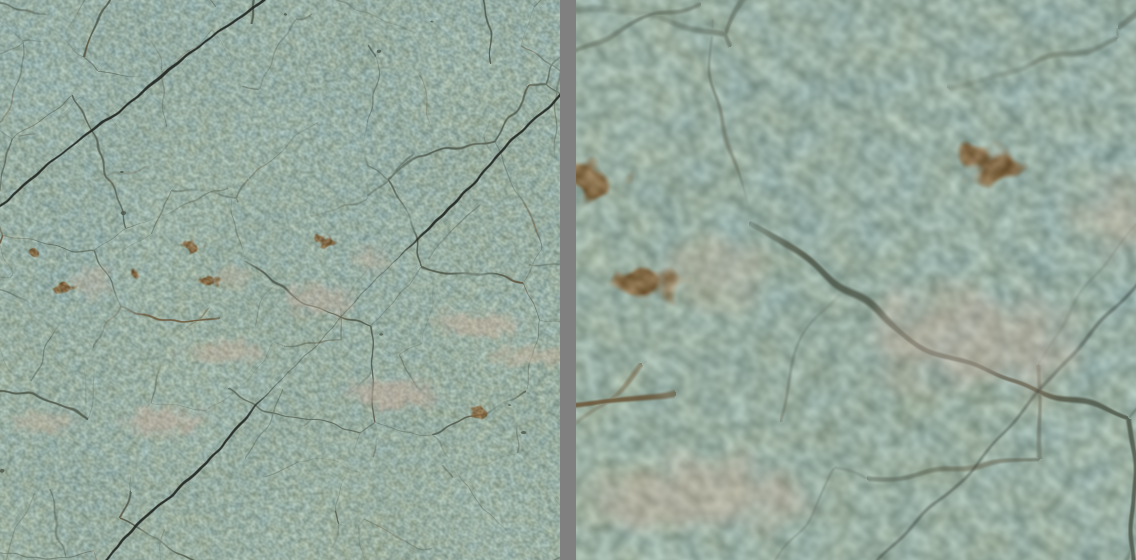
Left: the whole. Right: its middle third, enlarged.
Give the GLSL for this texture, as a WebGL 2 fragment shader.

```glsl
#version 300 es
precision highp float;
// Weathered teal plaster: grainy gradient noise under a web of hairline cracks
// (borders of warped Voronoi cells, faded edge by edge), two long diagonal
// fissures, pale horizontal stains, rust spots and dark specks.

#define BASE_COLOR   vec3(0.595, 0.680, 0.635)
#define STAIN_COLOR  vec3(0.735, 0.695, 0.610)
#define RUST_COLOR   vec3(0.500, 0.360, 0.200)
#define HAIR_COLOR   vec3(0.300, 0.340, 0.285)
#define FISSURE_COLOR vec3(0.130, 0.150, 0.135)
#define GRAIN_SCALE  82.0
#define GRAIN_AMOUNT 0.19
#define WEB_SCALE    4.6
#define STAIN_COUNT  10
#define RUST_COUNT   7
#define SPECK_COUNT  9

uniform vec2 u_resolution;
out vec4 fragColor;

// Integer hash of a lattice point, two values in 0..1
vec2 hash2(vec2 cell) {
    uvec2 v = uvec2(ivec2(cell)) * 1664525u + 1013904223u;
    v.x += v.y * 1664525u;
    v.y += v.x * 1664525u;
    v ^= v >> 16u;
    v.x += v.y * 1664525u;
    v.y += v.x * 1664525u;
    v ^= v >> 16u;
    return vec2(v & 65535u) / 65535.0;
}

float slope(vec2 cell, vec2 offset) {
    float angle = 6.28318 * hash2(cell).x;
    return dot(vec2(cos(angle), sin(angle)), offset);
}

// Gradient noise, roughly -0.7..0.7
float noise(vec2 p) {
    vec2 i = floor(p), f = p - i;
    vec2 u = f * f * f * (f * (f * 6.0 - 15.0) + 10.0);
    vec2 e = vec2(1.0, 0.0);
    return mix(mix(slope(i, f), slope(i + e, f - e), u.x),
               mix(slope(i + e.yx, f - e.yx), slope(i + 1.0, f - 1.0), u.x), u.y);
}

float stroke(float dist, float halfWidth) {
    float soft = max(0.0011, 0.8 / u_resolution.y);
    return 1.0 - smoothstep(halfWidth - soft, halfWidth + soft, dist);
}

// Distance to the nearest Voronoi border (x) and a random value per border (y)
vec2 cellBorder(vec2 p) {
    vec2 home = floor(p), nearCell = home, toNear = vec2(8.0);
    for (int k = 0; k < 9; k++) {
        vec2 cell = home + vec2(k % 3, k / 3) - 1.0;
        vec2 r = cell + hash2(cell) - p;
        if (dot(r, r) < dot(toNear, toNear)) { toNear = r; nearCell = cell; }
    }
    vec2 best = vec2(8.0, 0.0);
    for (int k = 0; k < 25; k++) {
        vec2 cell = nearCell + vec2(k % 5, k / 5) - 2.0;
        if (cell == nearCell) continue;
        vec2 r = cell + hash2(cell) - p;
        float d = dot(0.5 * (toNear + r), normalize(r - toNear));
        if (d < best.x) best = vec2(d, hash2(cell + nearCell + 91.0).y);
    }
    return best;
}

// Hairline web; borders whose random value is low stay closed
float crackWeb(vec2 p, float scale, float closed, float halfWidth) {
    vec2 border = cellBorder(p * scale);
    float open = smoothstep(closed, 1.0, border.y);
    float fade = smoothstep(-0.25, 0.2, noise(p * 7.0 + scale) + 0.25 * open);
    float line = stroke(border.x / scale, halfWidth * (0.55 + 0.6 * open));
    return line * step(closed, border.y) * fade * (0.4 + 0.6 * open);
}

// Long fissure through an anchor, closing near it by the amount gap
float fissure(vec2 p, vec2 anchor, float angle, float gap) {
    vec2 dir = vec2(cos(angle), sin(angle)), q = p - anchor;
    float along = dot(q, dir);
    float across = dot(q, vec2(-dir.y, dir.x));
    across += 0.016 * noise(vec2(along * 5.0, angle)) + 0.004 * noise(vec2(along * 32.0, angle));
    float open = 1.0 - gap * (1.0 - smoothstep(0.12, 0.25, abs(along)));
    float halfWidth = 0.0021 + 0.0015 * noise(vec2(along * 9.0, 4.0));
    return stroke(abs(across), halfWidth * (0.35 + 0.65 * open)) * (0.3 + 0.7 * open);
}

void main() {
    vec2 p = gl_FragCoord.xy / u_resolution.y;

    // Plaster: fine grain, broad mottling and a warm-cool drift
    vec2 g = mat2(0.8, 0.6, -0.6, 0.8) * p * vec2(1.0, 1.15);
    float grain = 0.62 * noise(g * GRAIN_SCALE) + 0.55 * noise(g * GRAIN_SCALE * 1.9 + 17.0);
    float mottle = noise(p * 5.0) + 0.6 * noise(p * 17.0 + 5.0);
    float warmth = noise(p * 48.0 + 31.0) + 0.6 * noise(p * 4.0 + 9.0) + 0.3 * (0.5 - p.y);
    vec3 color = BASE_COLOR + GRAIN_AMOUNT * grain + 0.022 * mottle;
    color += warmth * vec3(0.030, 0.006, -0.034);

    // Hairline cracks, browned in places
    vec2 w = p + 0.035 * vec2(noise(p * 6.0), noise(p * 6.0 + 40.0));
    w += 0.008 * vec2(noise(p * 27.0 + 3.0), noise(p * 27.0 + 70.0));
    float web = max(0.85 * crackWeb(w, WEB_SCALE, 0.25, 0.0015),
                    0.45 * crackWeb(w + 3.7, WEB_SCALE * 1.7, 0.55, 0.0012));
    vec3 hair = mix(HAIR_COLOR, RUST_COLOR * 0.8, smoothstep(0.1, 0.5, noise(p * 8.0 + 21.0)));
    color = mix(color, hair, web);

    // Long diagonal fissures
    float split = max(fissure(p, vec2(0.25, 0.83), 0.65, 0.0),
                      fissure(p, vec2(0.60, 0.42), 0.80, 0.9));
    color = mix(color, FISSURE_COLOR, 0.92 * split);

    // Pale stains lying in a horizontal band
    float rough = 0.5 * noise(p * 14.0 + 8.0) + 0.45 * noise(p * 45.0);
    for (int i = 0; i < STAIN_COUNT; i++) {
        vec2 h = hash2(vec2(i, 11)), s = hash2(vec2(i, 23));
        vec2 q = p - vec2((float(i) + h.x) / float(STAIN_COUNT), 0.24 + 0.34 * h.y);
        float d = length(q / (vec2(0.04, 0.02) + vec2(0.065, 0.022) * s)) + rough;
        vec3 tint = STAIN_COLOR + vec3(0.0, -0.035, 0.005) * s.y + 0.10 * grain;
        color = mix(color, tint, (0.4 + 0.3 * s.x) * (1.0 - smoothstep(0.3, 1.15, d)));
    }

    // Rust spots and dark specks
    for (int i = 0; i < RUST_COUNT + SPECK_COUNT; i++) {
        bool rust = i < RUST_COUNT;
        vec2 h = hash2(vec2(i, 57)), s = hash2(vec2(i, 83));
        vec2 q = p - (rust ? vec2(h.x, 0.2 + 0.4 * h.y) : h);
        float radius = rust ? 0.008 + 0.009 * s.x : 0.003 + 0.002 * s.x;
        float d = length(q * vec2(0.75, 1.1)) / radius + 1.1 * noise(p * 75.0 + 13.0);
        vec3 spot = rust ? RUST_COLOR + 0.3 * grain : HAIR_COLOR;
        color = mix(color, spot, 0.8 * (1.0 - smoothstep(0.45, 1.05, d)));
    }

    fragColor = vec4(clamp(color, 0.0, 1.0), 1.0);
}
```
